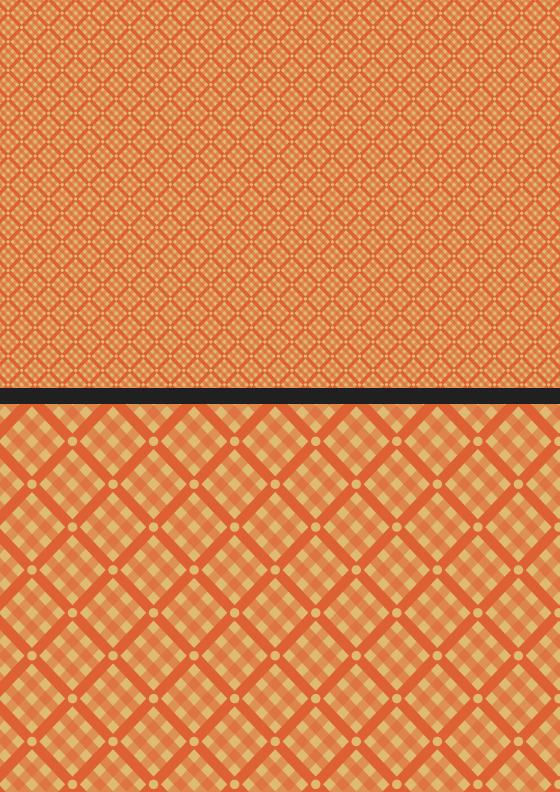
Top, the full canvas; bottom, a detail of the centre.
Reproduce this pattern procedurally as a WebGL 1 fragment shader.

```glsl
precision highp float;
uniform vec2 u_resolution;

#define REPEATS vec2(20.72, 19.59)   // diamonds per canvas width, along x and y
#define ANCHOR vec2(0.473, 0.3376)   // one lattice crossing, in canvas widths
#define CHECKS 3.0                   // check bands per diamond side
#define LATTICE_WIDTH 0.18           // fraction of a diamond side
#define BAND_WIDTH 0.17
#define FALLING_OPACITY 0.60
#define RISING_OPACITY 0.46
#define DOT_RADIUS 0.0028            // in canvas widths
#define SAND vec3(0.87, 0.73, 0.45)
#define RUST vec3(0.87, 0.38, 0.20)

// Distance to the nearest multiple of the period, on both diagonal axes
vec2 stripeDistance(vec2 q, float period) {
  return abs(fract(q / period + 0.5) - 0.5) * period;
}

// Antialiased coverage of a shape whose edge lies at the given distance
vec2 coverage(vec2 dist, float edge, float pixel) {
  return clamp((edge - dist) / pixel + 0.5, 0.0, 1.0);
}

// Nearest crossing of the diagonal lattice, measured in canvas widths
float crossingDistance(vec2 diagonal) {
  vec2 d = fract(diagonal + 0.5) - 0.5;
  vec2 offset = vec2(d.x + d.y, d.x - d.y) * 0.5 / REPEATS;
  return length(offset);
}

void main() {
  float pixel = 1.0 / u_resolution.x;
  vec2 cell = (gl_FragCoord.xy * pixel - ANCHOR) * REPEATS;
  vec2 diagonal = vec2(cell.x + cell.y, cell.x - cell.y);
  float diagonalPixel = length(REPEATS) * pixel;

  // Translucent check bands, one opacity for each direction
  vec2 bands = coverage(stripeDistance(diagonal, 1.0 / CHECKS),
                        0.5 * BAND_WIDTH, diagonalPixel);
  vec3 color = mix(SAND, RUST, bands.x * FALLING_OPACITY);
  color = mix(color, RUST, bands.y * RISING_OPACITY);

  // Solid diamond lattice
  vec2 lines = coverage(stripeDistance(diagonal, 1.0),
                        0.5 * LATTICE_WIDTH, diagonalPixel);
  color = mix(color, RUST, 1.0 - (1.0 - lines.x) * (1.0 - lines.y));

  // Round dots at the crossings
  float dot_ = coverage(vec2(crossingDistance(diagonal)), DOT_RADIUS, pixel).x;
  color = mix(color, SAND, dot_);

  gl_FragColor = vec4(color, 1.0);
}
```
